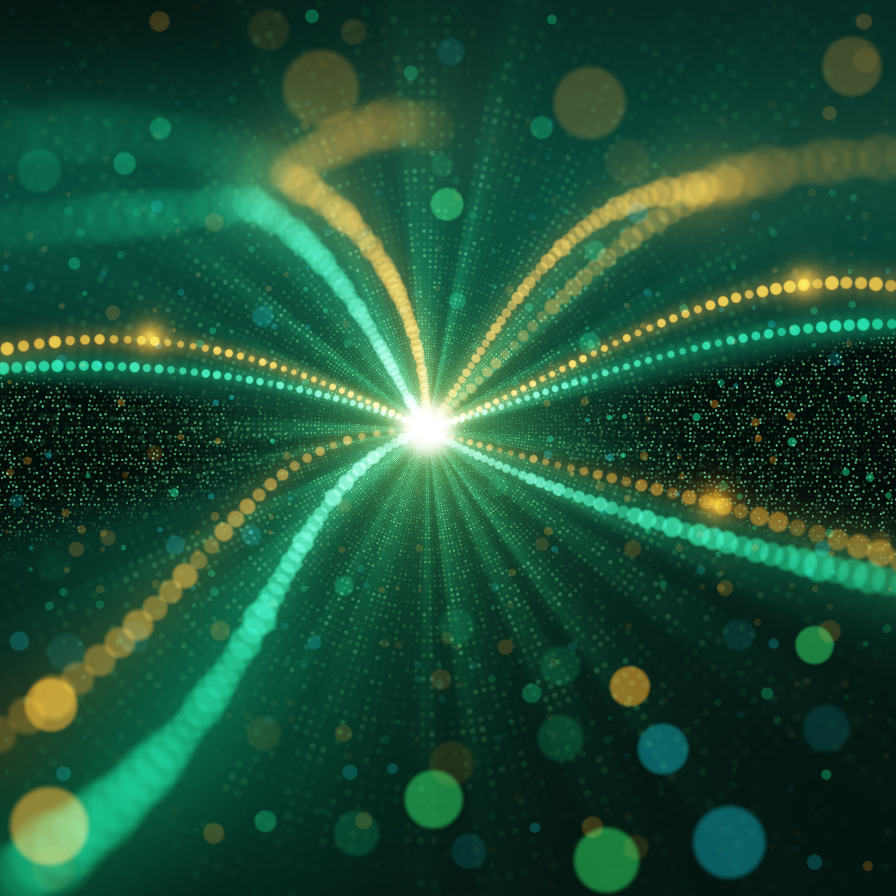
Write a WebGL 2 fragment shader that draws this background.

```glsl
#version 300 es
precision highp float;
// Streams of glowing beads burst from a white core over a dark green field.
// Beads follow cubic curves and swell into bokeh; polar cells draw the rays
// and dotted fan, while jittered grids scatter the specks and loose lights.

#define CORE vec2(.477, .521)
#define GOLD vec3(1., .54, .06)
#define GREEN vec3(.06, .93, .5)
#define TEAL vec3(.03, .46, .52)
#define RAYS 90.
#define FAN_DOTS 190.
#define SPECKS 200.
#define EXPOSURE 1.3

uniform vec2 u_resolution;
out vec4 fragColor;

float hash(vec2 p) {
  vec3 q = fract(p.xyx * .1031);
  q += dot(q, q.yzx + 33.33);
  return fract((q.x + q.y) * q.z);
}

float pixelSize() { return 1. / min(u_resolution.x, u_resolution.y); }

float disc(float d, float r, float softness) {
  float edge = max(r * softness, pixelSize());
  return 1. - smoothstep(r - edge, r + edge, d);
}

float glow(vec2 q, float tightness) { return exp(-tightness * dot(q, q)); }

// Beads on a cubic curve, radius growing from r0 to r1
float stream(vec2 p, vec2 a, vec4 bc, vec2 d, float r0, float r1, float count) {
  vec2 b = bc.xy, c = bc.zw, margin = vec2(6. * max(r0, r1));
  vec2 low = min(min(a, b), min(c, d)) - margin, high = max(max(a, b), max(c, d)) + margin;
  if (any(lessThan(p, low)) || any(greaterThan(p, high))) return 0.;
  float spacing = length(d - a) / count, light = 0., nearest = 99.;
  for (float i = .5; i < count; i++) {
    float t = pow(i / count, 1.15), s = 1. - t, vary = hash(vec2(i, d.y * 90.));
    vec2 bead = s*s*s*a + 3.*s*s*t*b + 3.*s*t*t*c + t*t*t*d;
    float r = mix(r0, r1, t * t), dist = length(p - bead);
    light += disc(dist, r * (.8 + .3 * vary), .22) * min(1., .8 * spacing / r) * (.65 + .7 * vary);
    nearest = min(nearest, dist / r);
  }
  return light + .25 * exp(-.16 * nearest * nearest);
}

// Random discs, at most one in each grid cell
vec3 scatter(vec2 p, float cells, float density) {
  vec2 id = floor(p * cells), f = fract(p * cells);
  float kind = hash(id + 17.), r = mix(.1, .24, hash(id + 5.));
  vec2 centre = .27 + .46 * vec2(hash(id + 31.), hash(id + 47.));
  vec3 tint = kind < .4 ? GOLD : kind < .75 ? GREEN : TEAL;
  return tint * disc(length(f - centre), r, .15) * step(hash(id + cells), density) * (.4 + kind);
}

// Large lights: x, y, radius, kind (0 gold, 1 green, 2 teal)
const vec4 LIGHTS[12] = vec4[12](
  vec4(.484, .108, .032, 1), vec4(.814, .06, .04, 2), vec4(.055, .078, .043, 0),
  vec4(.057, .213, .029, 0), vec4(.909, .28, .021, 1), vec4(.703, .234, .022, 0),
  vec4(.74, .164, .028, 2), vec4(.677, .04, .036, 1), vec4(.358, .902, .042, 0),
  vec4(.951, .926, .033, 0), vec4(.658, .885, .04, 0), vec4(.499, .772, .018, 1));
const vec2 FLARES[3] = vec2[3](vec2(.898, .684), vec2(.168, .624), vec2(.799, .438));

vec3 backdrop(vec2 p, vec2 q, float r) {
  vec3 col = mix(vec3(.01, .065, .05), vec3(.018, .12, .1), smoothstep(.1, .55, p.y));
  col += vec3(0, .11, .085) * glow(vec2(p.y - .77), 18.);
  col += vec3(0, .14, .09) * glow(p - vec2(.23, .22), 22.);
  col *= 1. - .5 * smoothstep(.82, 1., p.y) * (1. - smoothstep(.1, .6, p.x));
  // Rays and dotted fan, wrapped around the core
  float turn = atan(q.x, q.y) / 6.28318 + .5, u = turn * RAYS, k = floor(u);
  float ray = mix(hash(vec2(k, 3)), hash(vec2(mod(k + 1., RAYS), 3)), smoothstep(0., 1., u - k));
  col += vec3(.07, .62, .32) * exp(-6.5 * r) * (.35 + .9 * ray * ray);
  // Dark side wedges filled with fine specks
  float x = abs(q.x), top = x * (q.x > 0. ? .21 : .14);
  float wedge = (1. - smoothstep(top - .02, top + .01, q.y)) * smoothstep(.08, .32, x);
  wedge *= smoothstep(-.27 * x - .03, -.18 * x + .01, q.y);
  col *= 1. - .75 * wedge;
  vec2 cell = vec2(turn, log(r + .001) / 6.28318) * FAN_DOTS;
  float fan = 1. - smoothstep(.12, .42, length(fract(cell) - .5)), lit = hash(floor(cell));
  col += vec3(.45, 1, .5) * fan * lit * lit * (.3 + 1.4 * ray) * exp(-6.5 * r);
  // Rows slide by random steps to break up the grid
  vec2 g = p * SPECKS + vec2(hash(vec2(floor(p.y * SPECKS), 7)) * 9., 0), id = floor(g);
  vec2 jitter = .25 + .5 * vec2(hash(id), hash(id + 9.));
  float speck = 1. - smoothstep(.08, .42, length(fract(g) - jitter));
  return col + vec3(.4, 1, .6) * speck * wedge * pow(hash(id + 3.), 2.2);
}

vec3 streams(vec2 p) {
  vec2 o = CORE, leaf = vec2(.275, .775), arch = vec2(.315, .805), bend = vec2(.79, .79);
  // Side arms
  float gold = 1.2 * stream(p, o, vec4(.35, .58, .2, .655), vec2(-.02, .605), .003, .007, 40.);
  float green = stream(p, o, vec4(.36, .57, .18, .605), vec2(-.02, .587), .003, .007, 44.);
  gold += 1.2 * stream(p, o, vec4(.62, .565, .8, .72), vec2(1.02, .677), .003, .008, 44.);
  green += stream(p, o, vec4(.62, .56, .8, .645), vec2(1.02, .638), .003, .007, 46.);
  // Rising arms with blurred tails
  green += .75 * stream(p, o, vec4(.44, .57, .39, .72), leaf, .005, .021, 44.);
  green += .12 * stream(p, leaf, vec4(.2, .76, .1, .76), vec2(-.02, .74), .025, .034, 14.);
  gold += .65 * stream(p, o, vec4(.475, .62, .44, .745), arch, .005, .022, 44.);
  gold += .25 * stream(p, arch, vec4(.37, .84, .43, .88), vec2(.485, .855), .025, .034, 14.);
  gold += .6 * stream(p, o, vec4(.56, .63, .62, .79), bend, .004, .018, 42.);
  gold += .2 * stream(p, bend, vec4(.85, .81, .92, .825), vec2(1.02, .825), .028, .025, 14.);
  gold += .25 * stream(p, o, vec4(.57, .6, .67, .74), vec2(.82, .8), .005, .018, 30.);
  green += .07 * stream(p, vec2(0, .845), vec4(.1, .86, .2, .86), arch, .038, .03, 12.);
  // Falling arms
  green += .75 * stream(p, o, vec4(.29, .46, .33, .2), vec2(0, .01), .006, .046, 46.);
  gold += .42 * stream(p, o, vec4(.25, .52, .27, .34), vec2(-.02, .17), .004, .026, 28.);
  green += .7 * stream(p, o, vec4(.56, .47, .75, .4), vec2(1.02, .345), .004, .02, 46.);
  gold += .4 * stream(p, o, vec4(.6, .48, .77, .455), vec2(1.02, .37), .003, .015, 34.);
  float heat = exp(-7. * length(p - o));
  return (gold * (GOLD + .2 * heat) + green * (GREEN + heat * vec3(.5, .3, .3))) * (.9 + heat);
}

void main() {
  vec2 p = (gl_FragCoord.xy - .5 * u_resolution) * pixelSize() + .5, q = p - CORE;
  float r = length(q), away = smoothstep(.08, .28, abs(q.y));
  vec3 col = backdrop(p, q, r) + streams(p);
  // Loose lights, larger further from the core
  col += .13 * scatter(p, 9., .4) * away + .25 * scatter(p, 19., .2) * smoothstep(.05, .15, r);
  col += .6 * scatter(p, 48., .2) * exp(-6. * abs(q.y)) * smoothstep(.04, .2, r);
  for (int i = 0; i < 12; i++) {
    vec4 l = LIGHTS[i];
    vec3 tint = l.w < .5 ? GOLD : l.w < 1.5 ? GREEN * vec3(2, .8, .5) : TEAL;
    col += tint * disc(length(p - l.xy), l.z, .12) * (l.y > .8 ? .2 : .6);
  }
  for (int i = 0; i < 3; i++) col += 2. * GOLD * exp(-110. * length(p - FLARES[i]));
  // White-hot core with a warm green halo
  col += vec3(1, 1, .8) * 4. * glow(q, 2200.) + vec3(.6, .9, .3) * exp(-20. * r);
  fragColor = vec4(1. - exp(-EXPOSURE * col), 1);
}
```
